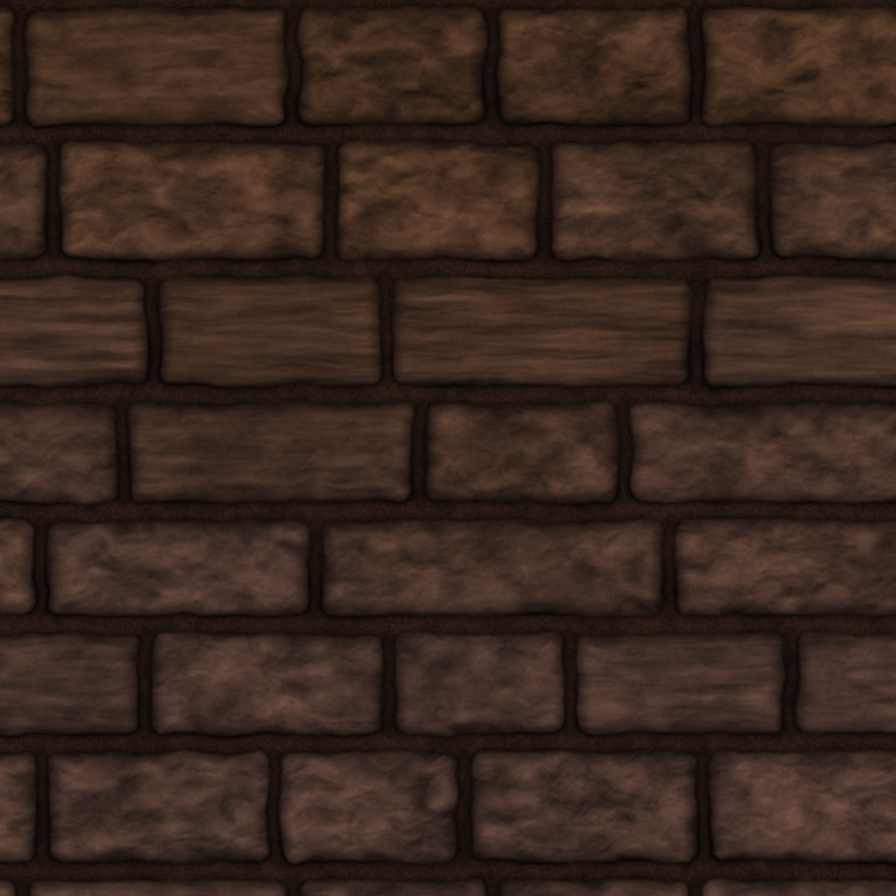
This texture is drawn by a Shadertoy shader. Its source:

```glsl
// Dark, weathered stone wall: seven courses of rough blocks with uneven lengths.
// Each block is a wobbly rounded box whose face is stretched fractal noise lit
// from above; the sunken joints are grainy mortar edged by dark crevices.

float hash(vec2 p) {
    vec3 q = fract(p.xyx * vec3(0.1031, 0.103, 0.0973));
    q += dot(q, q.yzx + 33.33);
    return fract((q.x + q.y) * q.z);
}

float noise(vec2 p) {
    vec2 i = floor(p), f = fract(p);
    f = f * f * (3.0 - 2.0 * f);
    return mix(mix(hash(i), hash(i + vec2(1, 0)), f.x),
               mix(hash(i + vec2(0, 1)), hash(i + vec2(1, 1)), f.x), f.y);
}

float fbm(vec2 p) {
    float sum = 0.0, amp = 0.53;
    for (int i = 0; i < 4; i++) {
        sum += amp * noise(p);
        p = mat2(1.9, 0.35, -0.35, 1.9) * p + 17.3;
        amp *= 0.5;
    }
    return sum;
}

// Height of the joint above a course, measured down from the top
float courseTop(float i) {
    return 0.009 + 0.1391 * i + 0.0143 * sin(0.8976 * (i - 0.9));
}

// Upright joints of each course; a doubled value means one joint fewer
const vec4 joints[7] = vec4[7](
    vec4(0.023, 0.327, 0.548, 0.777), vec4(0.060, 0.368, 0.608, 0.853),
    vec4(0.171, 0.431, 0.777, 0.777), vec4(0.137, 0.469, 0.697, 0.697),
    vec4(0.044, 0.353, 0.745, 0.745), vec4(0.163, 0.434, 0.635, 0.883),
    vec4(0.046, 0.306, 0.518, 0.784));

// Chiselled surface; grooved blocks are stretched into long level ridges
float stoneHeight(vec2 p, float grooved, float seed) {
    vec2 warp = 0.012 * vec2(noise(p * 38.0 + seed), noise(p * 38.0 + seed + 9.0));
    float lumps = fbm((p + warp) * vec2(36, 58) + seed);
    float ridges = fbm((p + 0.3 * warp) * vec2(11, 95) + seed);
    return mix(lumps, ridges, grooved);
}

void mainImage(out vec4 fragColor, in vec2 fragCoord) {
    vec2 p = fragCoord / iResolution.xy;
    p.y = 1.0 - p.y;

    // Ragged outlines
    vec2 q = p + 0.011 * (vec2(fbm(p * 24.0), fbm(p * 24.0 + 40.0)) - 0.5);

    // Course and block that hold this point
    float row = -1.0;
    for (float i = 0.0; i < 8.0; i++) if (q.y > courseTop(i)) row = i;
    vec4 uprights = joints[int(mod(row, 7.0))];
    float left = -1.0, right = 2.0;
    for (int k = 0; k < 4; k++) {
        for (float wrap = -1.0; wrap < 2.0; wrap++) {
            float x = uprights[k] + wrap;
            if (x <= q.x) left = max(left, x);
            else right = min(right, x);
        }
    }

    // Signed distance to the rounded block
    vec2 low = vec2(left, courseTop(row)), high = vec2(right, courseTop(row + 1.0));
    vec2 center = 0.5 * (low + high);
    vec2 halfSize = 0.5 * (high - low) - vec2(0.0085, 0.0115);
    vec2 e = abs(q - center) - halfSize + 0.012;
    float d = length(max(e, 0.0)) + min(max(e.x, e.y), 0.0) - 0.012;

    // Per-block character
    vec2 id = vec2(floor(fract(center.x) * 97.0), mod(row, 7.0));
    float tone = hash(id + 3.0), seed = 50.0 * hash(id + 11.0);
    float grooved = row == 2.0 ? 0.8 : 0.55 * smoothstep(0.45, 1.0, hash(id + 29.0));
    float warm = clamp(1.1 - 1.7 * p.y + 0.5 * (hash(id + 47.0) - 0.5), 0.0, 1.0);

    // Stone face: tint, height shading, light from above, darkened rim
    float h = stoneHeight(p, grooved, seed);
    float relief = stoneHeight(p + vec2(0.0015, 0.0035), grooved, seed) - h;
    float grain = noise(p * 380.0) - 0.5;
    vec3 stone = mix(vec3(0.262, 0.187, 0.159), vec3(0.258, 0.174, 0.121), warm);
    stone *= 0.93 + 0.17 * tone + 1.1 * (h - 0.5) + 1.5 * relief + 0.10 * grain;
    stone *= 0.8 + 0.4 * fbm(p * 9.0 + 5.0);
    stone *= mix(0.66, 1.04, smoothstep(0.002, -0.017, d));

    // Mortar, darker in the upright joints
    float upright = smoothstep(-0.004, 0.004, e.x - e.y);
    vec3 mortar = vec3(0.158, 0.100, 0.073) * (0.72 + 0.5 * fbm(p * 60.0) + 0.35 * grain);
    mortar *= 1.0 - 0.22 * upright;

    // Crevice around the block, deepest beneath it
    float beneath = smoothstep(-0.5, 1.0, (q.y - center.y) / halfSize.y);
    float crevice = exp(-abs(d - 0.002) / 0.0035) * (0.38 + 0.25 * beneath);
    crevice *= 0.55 + 0.9 * noise(p * 20.0 + 70.0);

    vec3 color = mix(mortar, stone, smoothstep(0.003, -0.003, d));
    color *= 1.0 - clamp(crevice, 0.0, 0.8);
    fragColor = vec4(max(color, vec3(0.04, 0.022, 0.016)), 1.0);
}
```
